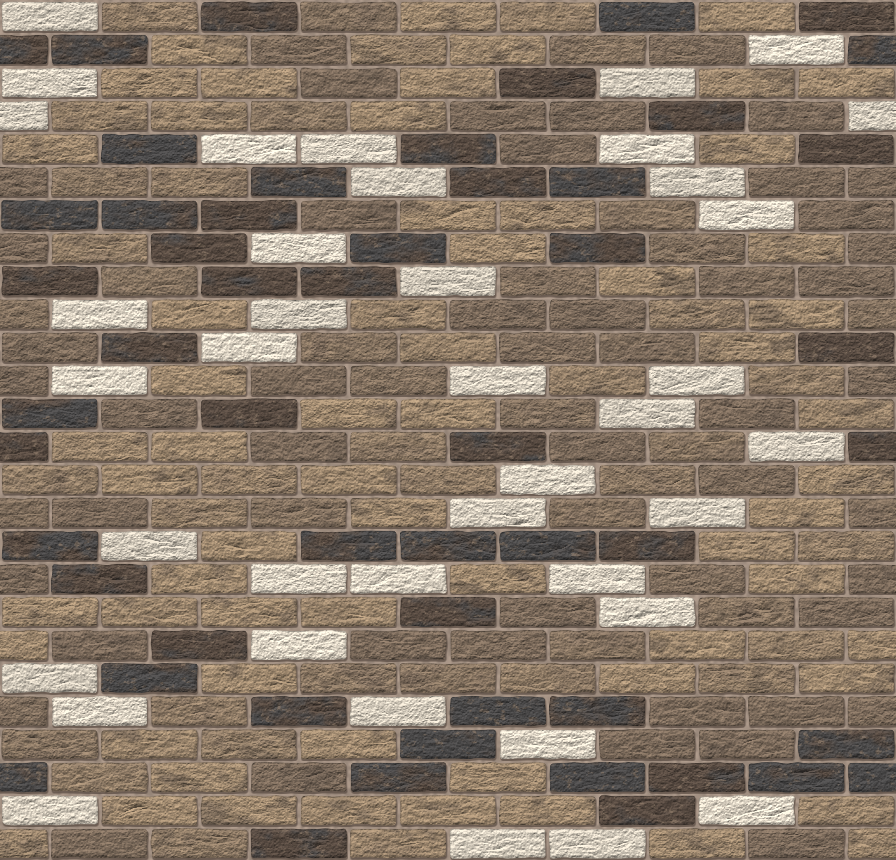
Reproduce this texture procedurally as a Shadertoy shader.

```glsl
// Running-bond wall of weathered, hand-moulded bricks in tan, brown, charcoal and cream.

const vec2 BRICKS = vec2(9.0, 26.0);          // repeats across and down
const float ASPECT = 3.0;                     // brick pitch, in row heights
const vec2 HALF_SIZE = vec2(1.438, 0.438);    // half a brick, in row heights
const float CORNER = 0.09;
const float PALE_SHARE = 0.17;
const float DARK_SHARE = 0.18;
const float RELIEF = 0.85;                    // strength of the surface lighting
const vec2 LIGHT = vec2(-0.35, 0.94);
const vec2 SHADOW_SHIFT = vec2(0.02, -0.055);

const vec3 TAN = vec3(0.610, 0.525, 0.425);
const vec3 BROWN = vec3(0.475, 0.410, 0.350);
const vec3 SOOT = vec3(0.360, 0.315, 0.280);
const vec3 UMBER = vec3(0.335, 0.285, 0.250);
const vec3 SLATE = vec3(0.285, 0.280, 0.280);
const vec3 CREAM = vec3(0.835, 0.800, 0.740);
const vec3 MORTAR = vec3(0.635, 0.565, 0.510);
const vec3 JOINT_SHADE = vec3(0.350, 0.295, 0.260);

float hash(vec2 p) {
    vec3 q = fract(vec3(p.xyx) * 0.1031);
    q += dot(q, q.yzx + 33.33);
    return fract((q.x + q.y) * q.z);
}

float noise(vec2 p) {
    vec2 i = floor(p), f = fract(p);
    f = f * f * (3.0 - 2.0 * f);
    return mix(mix(hash(i), hash(i + vec2(1, 0)), f.x),
               mix(hash(i + vec2(0, 1)), hash(i + vec2(1, 1)), f.x), f.y);
}

float fbm(vec2 p) {
    float sum = 0.0, amp = 0.5;
    for (int i = 0; i < 4; i++) {
        sum += amp * noise(p);
        p = p * 2.03 + 17.3;
        amp *= 0.5;
    }
    return sum / 0.9375;
}

// Signed distance to a brick outline with slightly uneven edges
float brickDistance(vec2 p, vec2 seed) {
    p += 0.05 * (vec2(noise(p * 3.0 + seed), noise(p * 3.0 + seed + 40.0)) - 0.5);
    vec2 q = abs(p) - HALF_SIZE + CORNER;
    return length(max(q, 0.0)) + min(max(q.x, q.y), 0.0) - CORNER;
}

// Clay folds: curved ledges, sharp below and fading above
float folds(vec2 p, vec2 seed) {
    float sum = 0.0;
    float warp = 0.22 * (fbm(p * vec2(2.0, 3.0) + seed) - 0.5);
    for (int i = 0; i < 5; i++) {
        vec2 key = seed + float(i) * 7.31;
        float x = p.x - mix(-0.7, 1.1, hash(key));
        float level = mix(-0.36, 0.22, hash(key + 1.7));
        float slope = mix(-0.12, 0.32, hash(key + 3.1));
        float bend = mix(-0.05, 0.22, hash(key + 5.9));
        float reach = mix(0.25, 0.75, hash(key + 8.3));
        float d = p.y - level - slope * x - bend * x * x + warp;
        float ledge = smoothstep(-0.025, 0.025, d) * exp(-max(d, 0.0) * 9.0);
        sum += ledge * smoothstep(reach, 0.0, abs(x)) * hash(key + 9.7);
    }
    return sum;
}

float surfaceHeight(vec2 p, vec2 seed, float roughness) {
    float edge = smoothstep(0.0, -0.11, brickDistance(p, seed));
    float grain = 0.10 * fbm(p * vec2(5.0, 8.0) + seed) + 0.035 * noise(p * 19.0 + seed);
    return 0.035 * edge + grain - 0.13 * roughness * folds(p, seed);
}

vec3 brickColour(vec2 p, vec2 seed) {
    float kind = hash(seed + 2.3), tone = hash(seed + 6.1);
    float patches = fbm(p * vec2(1.3, 2.2) + seed);
    float specks = fbm(p * vec2(6.0, 9.0) + seed + 60.0);
    if (kind < PALE_SHARE)
        return CREAM * (0.95 + 0.07 * tone) * (0.94 + 0.12 * specks);
    if (kind < PALE_SHARE + DARK_SHARE) {
        vec3 burnt = mix(UMBER, SLATE, smoothstep(0.3, 0.7, patches + 0.6 * (tone - 0.5)));
        return mix(burnt, BROWN, 0.65 * smoothstep(0.57, 0.8, specks));
    }
    vec3 clay = mix(BROWN, TAN, smoothstep(0.1, 0.75, tone + 0.7 * (patches - 0.5)));
    clay = mix(clay, SOOT, 0.5 * smoothstep(0.52, 0.8, patches));
    return clay * (0.88 + 0.24 * specks);
}

void mainImage(out vec4 fragColor, in vec2 fragCoord) {
    vec2 grid = fragCoord / iResolution.xy * BRICKS;
    float pixel = BRICKS.y / iResolution.y;

    // Alternate rows shift by half a brick and wrap around the sides
    float row = floor(grid.y);
    float x = grid.x + 0.5 * mod(row + 1.0, 2.0);
    vec2 id = vec2(mod(floor(x), BRICKS.x), row);
    vec2 p = (vec2(fract(x), fract(grid.y)) - 0.5) * vec2(ASPECT, 1.0);
    vec2 seed = 5.0 + 90.0 * vec2(hash(id + 11.0), hash(id + 47.0));

    // Mortar with the shadow cast by the brick above
    float d = brickDistance(p, seed);
    float shadow = 1.0 - smoothstep(-0.02, 0.045, brickDistance(p - SHADOW_SHIFT, seed));
    vec3 joint = MORTAR * (0.90 + 0.20 * noise(grid * vec2(ASPECT, 1.0) * 9.0));
    joint = mix(joint, JOINT_SHADE, 0.75 * shadow);

    // Brick face lit along the slope of its relief
    float roughness = mix(0.35, 1.1, hash(seed + 13.0));
    float e = 0.025;
    float h = surfaceHeight(p, seed, roughness);
    float rise = h - surfaceHeight(p + LIGHT * e, seed, roughness);
    float light = clamp(1.0 + RELIEF * rise / e * 0.45, 0.5, 1.22);
    vec3 face = brickColour(p, seed) * light;
    face *= mix(0.84, 1.0, smoothstep(0.0, -0.06, d));

    float cover = 1.0 - smoothstep(-0.5 * pixel, 0.5 * pixel, d);
    fragColor = vec4(mix(joint, face, cover), 1.0);
}
```
